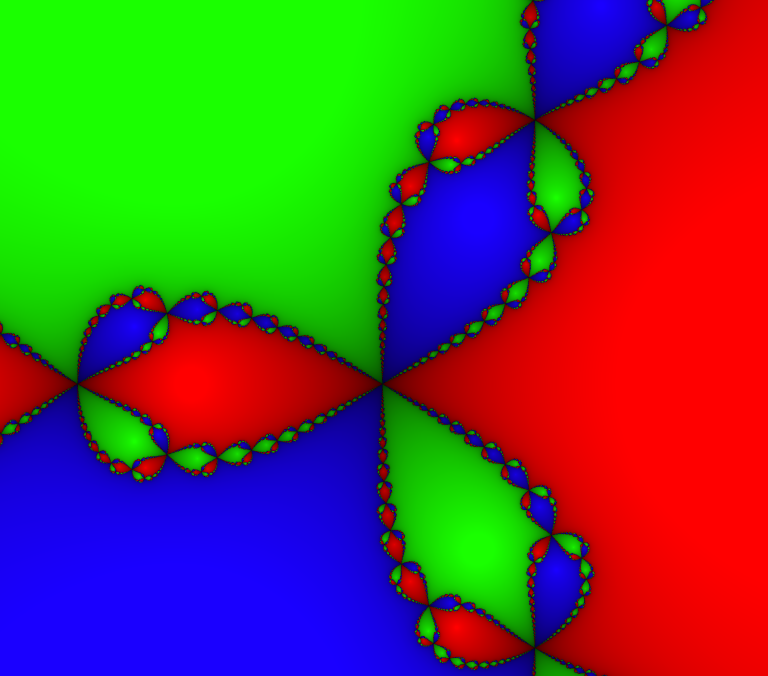
A Shadertoy shader for this background:

```glsl
// Newton fractal of z^3 = 1: three basins of attraction, darkened by convergence time.
#define CENTER vec2(0.498, 0.432)  // position of z = 0, as a share of the canvas
#define VIEW_WIDTH 2.0             // width of the view in the complex plane
#define MAX_STEPS 48
#define CAPTURE_RADIUS 0.1         // distance at which a root counts as reached
#define PEAK 1.13                  // brightness before decay
#define DECAY 0.07                 // darkening per step
#define SAMPLES 2                  // supersampling grid per axis

const vec3 RED = vec3(1.0, 0.0, 0.0);
const vec3 GREEN = vec3(0.1, 1.0, 0.0);
const vec3 BLUE = vec3(0.1, 0.0, 1.0);

// One Newton step: 2z/3 + 1/(3z^2), guarded near the pole at zero.
vec2 newtonStep(vec2 z) {
    vec2 square = vec2(z.x * z.x - z.y * z.y, 2.0 * z.x * z.y);
    float norm = max(dot(square, square), 1e-14);
    return (2.0 * z + vec2(square.x, -square.y) / norm) / 3.0;
}

// Distances to the three cube roots of one.
vec3 rootDistances(vec2 z) {
    const vec2 upperRoot = vec2(-0.5, 0.8660254);
    return vec3(distance(z, vec2(1.0, 0.0)),
                distance(z, upperRoot),
                distance(z, vec2(upperRoot.x, -upperRoot.y)));
}

vec3 basinColor(vec2 z) {
    vec3 d = rootDistances(z);
    float nearest = min(d.x, min(d.y, d.z));
    float steps = 0.0;
    for (int i = 0; i < MAX_STEPS; i++) {
        if (nearest < CAPTURE_RADIUS) break;
        z = newtonStep(z);
        d = rootDistances(z);
        nearest = min(d.x, min(d.y, d.z));
        steps += 1.0;
    }

    // Fractional step count, using the quadratic convergence at a root.
    float ratio = log(clamp(nearest, 1e-6, CAPTURE_RADIUS)) / log(CAPTURE_RADIUS);
    steps -= log2(ratio);

    vec3 hue = d.x <= nearest ? RED : (d.y <= nearest ? GREEN : BLUE);
    return hue * min(1.0, PEAK * exp(-DECAY * steps));
}

void mainImage(out vec4 fragColor, in vec2 fragCoord) {
    vec3 total = vec3(0.0);
    for (int y = 0; y < SAMPLES; y++) {
        for (int x = 0; x < SAMPLES; x++) {
            vec2 offset = (vec2(x, y) + 0.5) / float(SAMPLES) - 0.5;
            vec2 fromCenter = fragCoord + offset - CENTER * iResolution.xy;
            total += basinColor(fromCenter * VIEW_WIDTH / iResolution.x);
        }
    }
    fragColor = vec4(total / float(SAMPLES * SAMPLES), 1.0);
}
```
